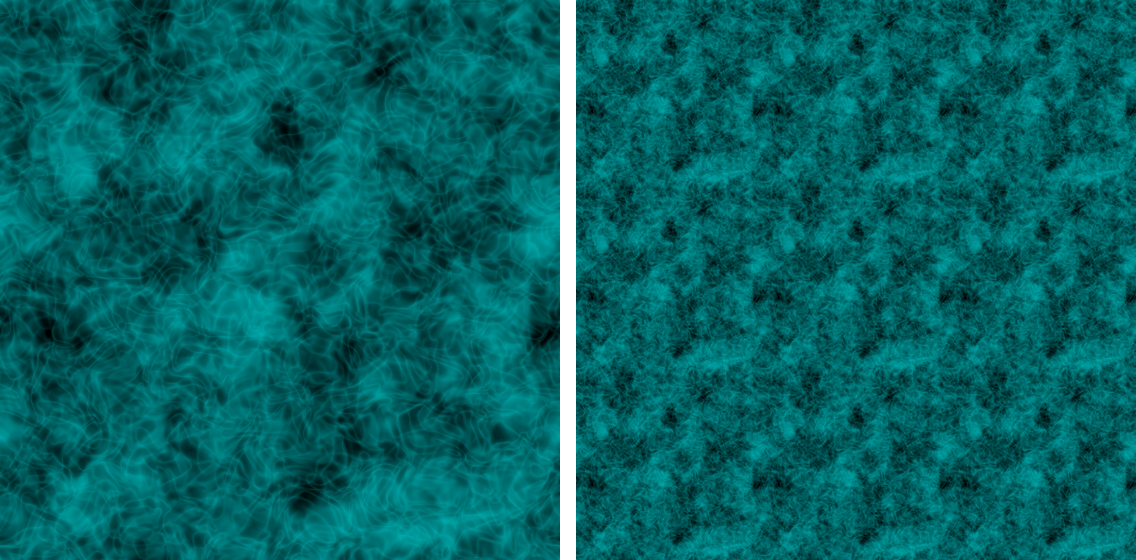
Left, the tile; right, the same tile 3 across and 3 down.
Write a Shadertoy shader that draws this texture.

```glsl
// Seamless teal smoke: curled overlapping wisps over soft light and dark clouds.

// Unit gradient at a lattice point, wrapped after freq cells
vec2 gradient(vec2 cell, float freq, float seed) {
    cell = mod(cell, freq) + seed * vec2(3.7, 8.3);
    float angle = 6.2832 * fract(sin(dot(cell, vec2(127.1, 311.7))) * 43758.5453);
    return vec2(cos(angle), sin(angle));
}

// Tiling gradient noise, centred on zero
float noise(vec2 uv, float freq, float seed) {
    vec2 p = uv * freq;
    vec2 i = floor(p), f = p - i;
    vec2 fade = f * f * f * (f * (f * 6.0 - 15.0) + 10.0);
    vec2 e = vec2(1.0, 0.0);
    float a = dot(gradient(i, freq, seed), f);
    float b = dot(gradient(i + e.xy, freq, seed), f - e.xy);
    float c = dot(gradient(i + e.yx, freq, seed), f - e.yx);
    float d = dot(gradient(i + e.xx, freq, seed), f - e.xx);
    return mix(mix(a, b, fade.x), mix(c, d, fade.x), fade.y);
}

// Tiling displacement that curls the strands
vec2 swirl(vec2 uv, float freq, float seed) {
    return vec2(noise(uv, freq, seed), noise(uv, freq, seed + 5.3));
}

// Broad patches of light and shade
float clouds(vec2 uv) {
    return noise(uv, 6.0, 1.0) + 0.6 * noise(uv, 12.0, 2.0) + 0.35 * noise(uv, 25.0, 3.0);
}

// Bright ridges with faint striations along them, averaged over layers
float wisps(vec2 uv) {
    float sum = 0.0;
    for (int i = 0; i < 4; i++) {
        float layer = float(i), seed = 11.0 + 13.0 * layer;
        vec2 q = uv + 0.06 * swirl(uv, 11.0 + layer, seed);
        q += 0.02 * swirl(q, 28.0, seed + 2.1);
        float n = noise(q, 15.0 + 6.0 * layer, seed + 7.9);
        sum += 1.0 / (1.0 + 49.0 * n * n) + 0.05 * sin(30.0 * n);
    }
    return sum / 4.0;
}

void mainImage(out vec4 fragColor, in vec2 fragCoord) {
    vec2 uv = fragCoord / iResolution.xy;
    vec2 drift = uv + 0.045 * swirl(uv, 14.0, 71.0);
    float tone = 0.28 * clouds(drift) + 0.4 * (wisps(uv) - 0.49);

    // Compress the highlights and let the shadows fall to black
    float light = clamp(0.385 + tone - 0.7 * tone * tone, 0.0, 0.68);
    fragColor = vec4(light * vec3(0.0, 1.0, 1.01), 1.0);
}
```
